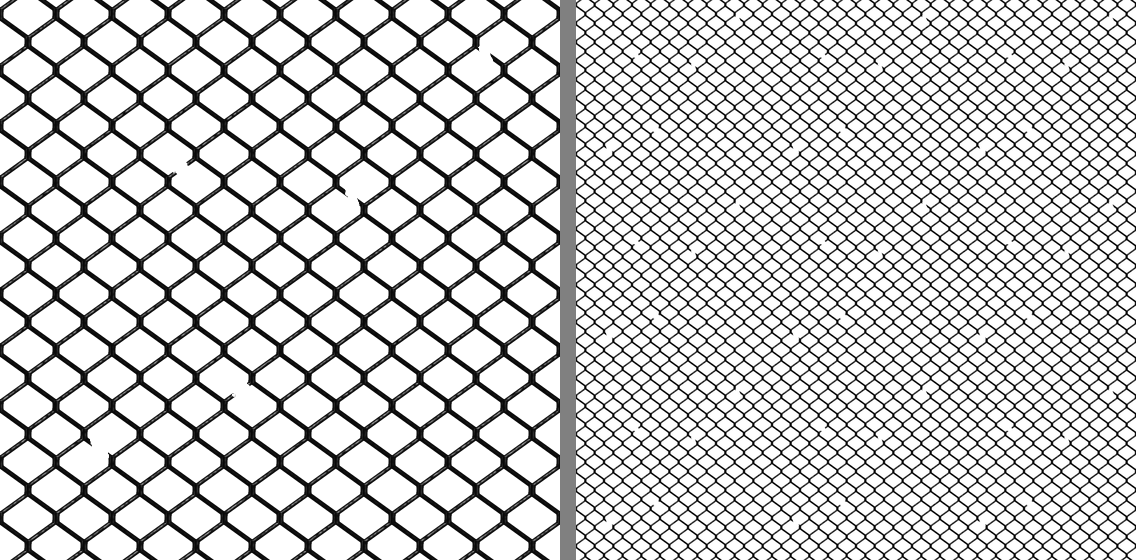
Left, the tile; right, the same tile 3 across and 3 down.
Write a WebGL 1 fragment shader that draws this pattern.

```glsl
precision highp float;

// Chain-link fence of black wire on white, with five snapped strands.
// Each tile of a 20 by 20 grid holds one slanted wire; hooked bends join them
// on every second tile corner, giving 10 by 10 staggered meshes that wrap.

uniform vec2 u_resolution;

const float TILES = 20.0;
const float BREAKS = 5.0;
const vec2 HOOK = vec2(0.04, 0.11);   // sideways overlap, half height of a bend
const float THICK = 0.084;            // radius of falling wires
const float THIN = 0.076;             // radius of rising wires
const float BLACK = 0.03;
const float SHEEN = 0.72;

vec2 gradientAt(vec2 cell, float period) {
  cell = mod(cell, period);
  float turn = fract(sin(dot(cell, vec2(12.99, 78.23))) * 4375.5);
  return vec2(cos(6.2832 * turn), sin(6.2832 * turn));
}

// Gradient noise that wraps after a whole number of cells
float wrapNoise(vec2 p, float period) {
  vec2 c = floor(p), f = p - c;
  vec2 w = f * f * f * (f * (f * 6.0 - 15.0) + 10.0);
  vec2 x = vec2(1.0, 0.0), y = vec2(0.0, 1.0);
  float low = mix(dot(gradientAt(c, period), f),
                  dot(gradientAt(c + x, period), f - x), w.x);
  float high = mix(dot(gradientAt(c + y, period), f - y),
                   dot(gradientAt(c + 1.0, period), f - 1.0), w.x);
  return mix(low, high, w.y);
}

// Start and end of the missing stretch in a tile; far outside when intact
vec2 gapIn(vec2 tile) {
  vec2 gap = vec2(9.0);
  for (float i = 0.0; i < BREAKS; i++) {
    vec2 walk = ((1.5 * i - vec2(4.5, 12.0)) * i + vec2(7.5, 32.5)) * i;
    vec2 snapped = mod(floor(vec2(3.75, 4.5) + walk), TILES);
    vec2 miss = abs(snapped - tile);
    if (max(miss.x, miss.y) < 0.5) {
      gap = vec2(-0.14 - 0.05 * (i - 1.6) * (i - 1.6), 0.4 - 0.022 * i * i);
    }
  }
  return gap;
}

// Distance to a straight wire in x, its signed offset across in y
vec2 wireField(vec2 p, vec2 halfSpan, float radius) {
  float len = length(halfSpan);
  vec2 dir = halfSpan / len;
  float across = dot(p, vec2(-dir.y, dir.x));
  float beyond = max(abs(dot(p, dir)) - len, 0.0);
  return vec2(length(vec2(beyond, across)) - radius, across / radius);
}

float sheenTone(float across, float strength, float grain) {
  float s = (across - 0.12) / 0.38;
  float fleck = clamp(0.62 + 1.1 * grain, 0.0, 1.0);
  return BLACK + SHEEN * strength * fleck * exp(-s * s);
}

float paint(float under, float tone, float dist, float pixel) {
  return mix(under, tone, 1.0 - smoothstep(-0.5 * pixel, 0.5 * pixel, dist));
}

float paintBend(float under, vec2 p, float side, float grain, float pixel) {
  vec2 bend = wireField(p - vec2(side * HOOK.x, 0.0), vec2(0.001, HOOK.y), THICK);
  float rim = sheenTone(bend.y * side + 0.25, 0.22, grain);
  return paint(under, rim, bend.x, pixel);
}

void main() {
  vec2 q = gl_FragCoord.xy / u_resolution * TILES + vec2(0.0, 0.5);
  float pixel = 1.3 * TILES / min(u_resolution.x, u_resolution.y);
  float grain = wrapNoise(q * 8.0, TILES * 8.0);
  float tone = 1.0;

  // Slanted wires of this tile and its neighbours
  for (float j = -1.0; j <= 1.0; j++) {
    for (float i = -1.0; i <= 1.0; i++) {
      vec2 tile = floor(q) + vec2(i, j);
      vec2 p = q - tile - 0.5;
      float falling = mod(tile.x + tile.y, 2.0);
      vec2 halfSpan = vec2(0.5 + HOOK.x, (0.5 - HOOK.y) * (1.0 - 2.0 * falling));
      vec2 wire = wireField(p, halfSpan, mix(THIN, THICK, falling));

      // Cut out the gap with a slanted, ragged edge
      vec2 gap = gapIn(mod(tile, TILES));
      float along = p.x + 0.04 * wire.y + 0.1 * grain;
      float cut = min(along - gap.x, gap.y - along);
      float shine = sheenTone(wire.y, mix(0.8, 0.1, falling), grain);
      tone = paint(tone, shine, max(wire.x, cut), pixel);
    }
  }

  // Two hooked bends at the nearest joint
  vec2 even = fract(q * 0.5 + 0.5) - 0.5;
  vec2 odd = fract(q * 0.5) - 0.5;
  vec2 joint = 2.0 * (dot(even, even) < dot(odd, odd) ? even : odd);
  tone = paintBend(tone, joint, -1.0, grain, pixel);
  tone = paintBend(tone, joint, 1.0, grain, pixel);

  gl_FragColor = vec4(vec3(tone), 1.0);
}
```
